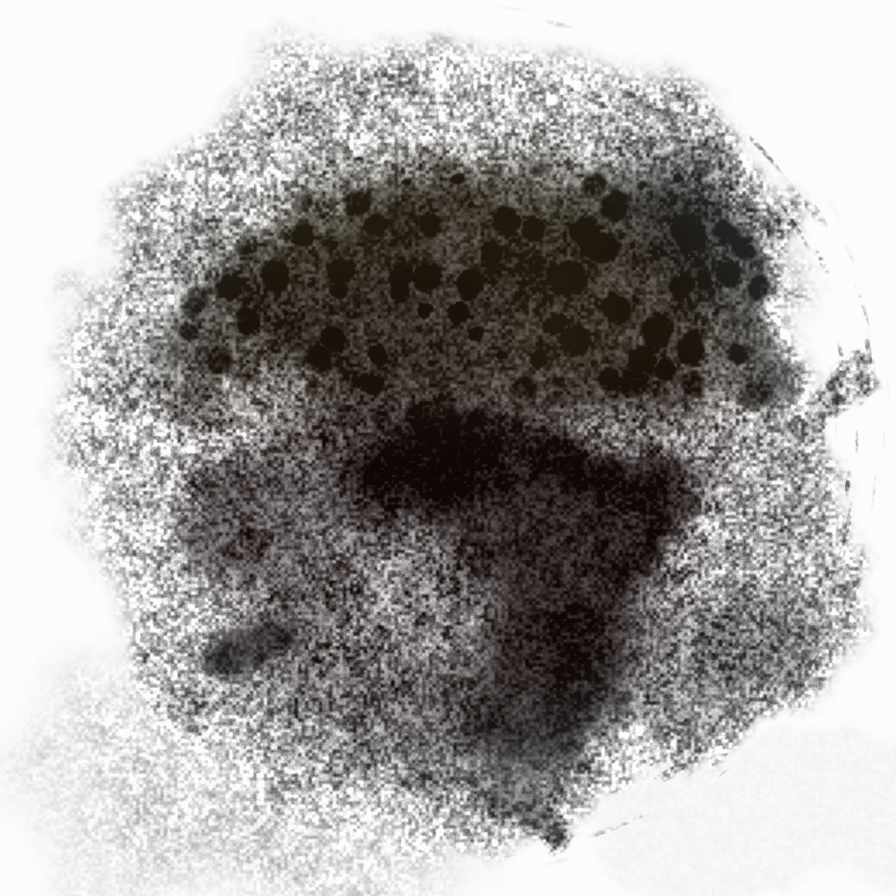
Give the GLSL for this background, as a WebGL 2 fragment shader.

```glsl
#version 300 es
precision highp float;
// Grunge ink stain on white paper: soft strokes with torn, noise-warped edges
// build a tone map, which layered grain and round blots break into speckles.
// The tone is then inked with olive, brown and slate tints.

uniform vec2 u_resolution;
out vec4 fragColor;

const vec3 PAPER = vec3(0.99);
const vec3 BROWN = vec3(0.065, 0.025, 0.025);
const vec3 OLIVE = vec3(0.13, 0.105, 0.05);
const vec3 SLATE = vec3(0.13, 0.135, 0.13);

float hash(vec2 p) {
    vec3 q = fract(p.xyx * 0.1031);
    q += dot(q, q.yzx + 33.33);
    return fract((q.x + q.y) * q.z);
}

float noise(vec2 p) {
    vec2 cell = floor(p), f = fract(p);
    f = f * f * (3.0 - 2.0 * f);
    float low = mix(hash(cell), hash(cell + vec2(1, 0)), f.x);
    float high = mix(hash(cell + vec2(0, 1)), hash(cell + vec2(1, 1)), f.x);
    return mix(low, high, f.y);
}

float fbm(vec2 p, float gain) {
    float sum = 0.0, total = 0.0, amp = 1.0;
    for (int i = 0; i < 5; i++) {
        sum += amp * noise(p);
        total += amp;
        amp *= gain;
        p = mat2(1.6, 1.2, -1.2, 1.6) * p + 7.3;
    }
    return sum / total;
}

// Mask of a thick brush stroke from a to b
float stroke(vec2 p, vec2 a, vec2 b, float radius, float soft) {
    vec2 ab = b - a;
    float t = clamp(dot(p - a, ab) / dot(ab, ab), 0.0, 1.0);
    return 1.0 - smoothstep(radius - soft, radius + soft, distance(p, a + t * ab));
}

// Mask of an ellipse; softness is a share of its radius
float oval(vec2 p, vec2 center, vec2 radii, float soft) {
    return 1.0 - smoothstep(1.0 - soft, 1.0 + soft, length((p - center) / radii));
}

// Round blots of random size, one in each cell
float blots(vec2 p, float cells) {
    vec2 home = floor(p * cells);
    float mask = 0.0;
    for (int y = -1; y <= 1; y++)
    for (int x = -1; x <= 1; x++) {
        vec2 id = home + vec2(x, y);
        vec2 center = id + vec2(hash(id), hash(id + 41.0));
        float size = 0.45 * hash(id + 83.0);
        mask = max(mask, 1.0 - smoothstep(size * 0.6, size + 0.05, distance(p * cells, center)));
    }
    return mask;
}

// Average ink at each place, from pale wash to dark core
float inkTone(vec2 p) {
    // Pale wash and speckled body
    float tone = 0.13 * stroke(p, vec2(0.16, 0.13), vec2(0.38, 0.08), 0.10, 0.09);
    tone = mix(tone, 0.29, oval(p, vec2(0.50, 0.52), vec2(0.42, 0.43), 0.10));
    tone = mix(tone, 0.64, oval(p, vec2(0.52, 0.43), vec2(0.29, 0.31), 0.24));
    tone = mix(tone, 0.40, stroke(p, vec2(0.85, 0.50), vec2(0.87, 0.29), 0.07, 0.04));
    // Upper dark band with its left arm
    tone = mix(tone, 0.76, stroke(p, vec2(0.20, 0.61), vec2(0.36, 0.75), 0.05, 0.05));
    tone = mix(tone, 0.89, stroke(p, vec2(0.43, 0.67), vec2(0.72, 0.67), 0.13, 0.07));
    tone = mix(tone, 0.78, stroke(p, vec2(0.84, 0.68), vec2(0.86, 0.58), 0.04, 0.02));
    // Lighter gaps
    tone = mix(tone, 0.53, stroke(p, vec2(0.66, 0.51), vec2(0.78, 0.49), 0.035, 0.03));
    tone = mix(tone, 0.55, stroke(p, vec2(0.40, 0.30), vec2(0.50, 0.33), 0.045, 0.04));
    // Core and lower dark strokes
    tone = mix(tone, 0.98, stroke(p, vec2(0.44, 0.47), vec2(0.72, 0.42), 0.055, 0.04));
    tone = mix(tone, 0.97, stroke(p, vec2(0.50, 0.50), vec2(0.58, 0.47), 0.05, 0.03));
    tone = mix(tone, 0.92, stroke(p, vec2(0.64, 0.37), vec2(0.60, 0.22), 0.075, 0.035));
    tone = mix(tone, 0.72, stroke(p, vec2(0.57, 0.13), vec2(0.63, 0.08), 0.022, 0.012));
    // Side patches
    tone = mix(tone, 0.74, stroke(p, vec2(0.25, 0.41), vec2(0.31, 0.44), 0.045, 0.025));
    tone = mix(tone, 0.90, stroke(p, vec2(0.26, 0.28), vec2(0.32, 0.30), 0.032, 0.018));
    tone = mix(tone, 0.58, stroke(p, vec2(0.77, 0.21), vec2(0.87, 0.27), 0.055, 0.025));
    tone = mix(tone, 0.48, stroke(p, vec2(0.91, 0.51), vec2(0.97, 0.58), 0.018, 0.01));
    // Bare paper at the lower right
    return mix(tone, 0.03, stroke(p, vec2(0.78, 0.06), vec2(0.98, 0.10), 0.09, 0.015));
}

void main() {
    vec2 p = gl_FragCoord.xy / u_resolution;

    // Torn edges
    vec2 warp = vec2(fbm(p * 9.0, 0.6), fbm(p * 9.0 + 31.0, 0.6)) - 0.5;
    float tone = inkTone(p + 0.12 * warp);

    // Dry bristle flecks around the rim
    vec2 fromCenter = p - vec2(0.51, 0.51);
    float rim = length(fromCenter);
    float ring = 1.0 - smoothstep(0.015, 0.05, abs(rim - 0.45));
    float fleck = noise(vec2(atan(fromCenter.y, fromCenter.x) * 9.0, rim * 130.0));
    tone += 0.22 * ring * smoothstep(0.80, 0.95, fleck) * smoothstep(-0.1, 0.3, fromCenter.x);

    // Blots in the upper half, then grain, strongest in the middle tones
    float upper = smoothstep(0.48, 0.62, p.y);
    tone += 0.28 * blots(p + 0.03 * warp, 22.0) * upper * smoothstep(0.35, 0.7, tone);
    float grain = 0.55 * fbm(p * 55.0, 0.85) + 0.45 * noise(p * 260.0) - 0.5;
    float strength = smoothstep(0.0, 0.25, tone) * mix(1.7, 0.55, smoothstep(0.4, 0.95, tone));
    float cloud = 0.35 * (fbm(p * 14.0 + 5.0, 0.6) - 0.5) * smoothstep(0.05, 0.3, tone);
    float ink = clamp(tone + cloud + strength * grain, 0.0, 1.0);

    // Tints: olive above, brown below, slate toward the rim
    vec3 tint = mix(BROWN, OLIVE, upper * (0.5 + 0.5 * noise(p * 8.0)));
    tint = mix(tint, SLATE, smoothstep(0.26, 0.40, rim));
    fragColor = vec4(mix(PAPER, tint, ink), 1.0);
}
```
